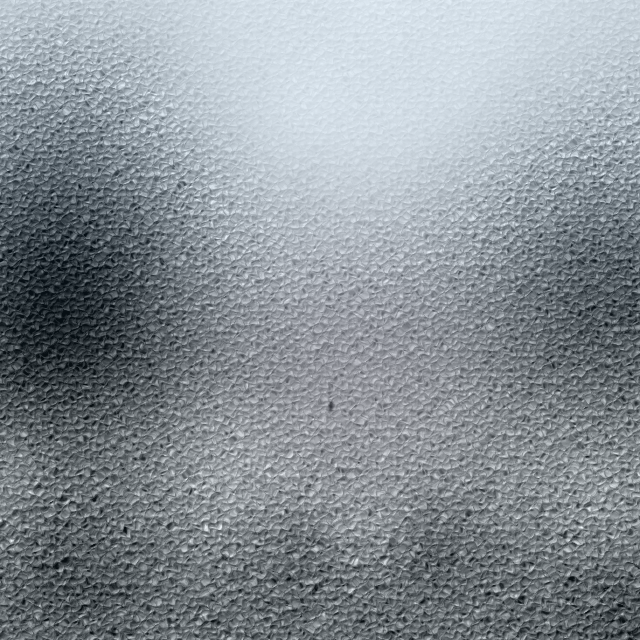
Write a WebGL 2 fragment shader that draws this texture.

```glsl
#version 300 es
precision highp float;
// Condensation on a cold window: a blurred grey-blue view made of a vertical
// gradient plus soft light and dark blobs, covered by cellular droplets that
// are shaded by their slope and fade out where the fog is brightest.

uniform vec2 u_resolution;
out vec4 fragColor;

const float FINE_CELLS = 165.0;     // droplets across the canvas, per layer
const float MAIN_CELLS = 92.0;
const float LARGE_CELLS = 58.0;
const float MAIN_CONTRAST = 0.17;
const float FINE_CONTRAST = 0.07;
const float LARGE_CONTRAST = 0.13;
const float FOG_CONTRAST = 0.16;    // share of contrast left in bright fog
const vec2 LIGHT_DIR = vec2(0.42, -0.91);  // refraction lights the lower rim
const vec3 COOL_TINT = vec3(-0.035, 0.008, 0.042);
const vec3 GREY_TINT = vec3(-0.022, 0.004, 0.018);
const vec3 ROSE_TINT = vec3(0.012, -0.008, 0.004);

// Blurred shapes behind the glass: centre x, centre y, radius, brightness
const int BLOB_COUNT = 12;
const vec4 BLOBS[BLOB_COUNT] = vec4[BLOB_COUNT](
  vec4(0.09, 0.47, 0.21, -0.37), vec4(0.08, 0.74, 0.23, -0.35),
  vec4(0.95, 0.52, 0.20, -0.22), vec4(1.02, 0.72, 0.24, -0.19),
  vec4(0.35, 0.26, 0.11, 0.08),  vec4(0.00, 0.26, 0.07, 0.07),
  vec4(0.12, 0.10, 0.11, -0.12), vec4(0.47, 0.14, 0.07, -0.07),
  vec4(0.56, 0.18, 0.07, 0.08),  vec4(0.70, 0.14, 0.08, -0.10),
  vec4(0.93, 0.22, 0.08, 0.06),  vec4(1.00, 0.00, 0.13, -0.12));

vec3 hash3(vec2 p) {
  vec3 q = fract(p.xyx * vec3(0.1031, 0.1030, 0.0973));
  q += dot(q, q.yxz + 33.33);
  return fract((q.xxy + q.yzz) * q.zyx);
}

// Slow unevenness from layered sines, about -1 to 1
float ripple(vec2 p) {
  return 0.5 * sin(p.x * 9.0 + 2.0 * sin(p.y * 7.0))
       + 0.3 * sin(p.y * 17.0 + 2.0 * sin(p.x * 13.0))
       + 0.2 * sin(p.x * 31.0 - p.y * 23.0);
}

float viewBrightness(vec2 uv) {
  float light = mix(0.42, 0.60, smoothstep(0.0, 0.35, uv.y))
              + 0.28 * smoothstep(0.42, 0.85, uv.y);
  for (int i = 0; i < BLOB_COUNT; i++) {
    vec2 offset = (uv - BLOBS[i].xy) / BLOBS[i].z;
    light += BLOBS[i].w * exp(-dot(offset, offset));
  }
  return light + 0.012 * ripple(uv);
}

// Signed shading of one droplet layer; coverage is the share of filled cells
float droplets(vec2 p, float coverage) {
  vec2 cell = floor(p);
  float nearest = 9.0, second = 9.0;
  vec2 offset = vec2(0.0);
  vec3 traits = vec3(0.0);
  for (int y = -1; y <= 1; y++) {
    for (int x = -1; x <= 1; x++) {
      vec2 id = cell + vec2(x, y);
      vec3 random = hash3(id);
      vec2 d = p - id - 0.12 - 0.76 * random.xy;
      float dist = length(d);
      if (dist < nearest) {
        second = nearest;
        nearest = dist;
        offset = d;
        traits = hash3(id + 71.0);
      } else second = min(second, dist);
    }
  }
  float body = smoothstep(0.0, 0.28, second - nearest);
  float slope = clamp(2.3 * dot(offset, LIGHT_DIR), -1.0, 1.0);
  float pit = smoothstep(0.62, 0.9, traits.y)
            * (1.0 - smoothstep(0.08, 0.36, length(offset + 0.18 * LIGHT_DIR)));
  float glint = smoothstep(0.55, 0.95, traits.z)
              * (1.0 - smoothstep(0.05, 0.30, length(offset - 0.22 * LIGHT_DIR)));
  float shade = body * slope - 0.22 * (1.0 - body) - 1.1 * pit + 0.9 * glint
              + 0.3 * (traits.x - 0.5) + 0.1;
  return shade * smoothstep(-0.05, 0.05, coverage - traits.x);
}

void main() {
  vec2 uv = gl_FragCoord.xy / u_resolution;
  float light = viewBrightness(uv);

  // Uneven outlines and slightly larger droplets toward the bottom
  vec2 p = uv + 0.0018 * vec2(sin(uv.y * 260.0 + 3.0 * sin(uv.x * 95.0)),
                              sin(uv.x * 240.0 + 3.0 * sin(uv.y * 110.0)));
  p.y += 0.07 * uv.y * uv.y;

  // Droplet layers
  float lower = 1.0 - smoothstep(0.15, 0.42, uv.y);
  float fog = smoothstep(0.60, 0.86, light);
  float contrast = mix(1.0, FOG_CONTRAST, fog) * mix(0.75, 1.0, smoothstep(0.08, 0.3, light));
  float calm = exp(-dot((uv - vec2(0.55, 0.43)) * 4.5, (uv - vec2(0.55, 0.43)) * 4.5));
  contrast *= 1.0 - 0.35 * calm;
  float relief = MAIN_CONTRAST * droplets(p * MAIN_CELLS, 1.1)
               + FINE_CONTRAST * droplets(p * FINE_CELLS + 37.0, 1.1)
               + LARGE_CONTRAST * lower * droplets(p * LARGE_CELLS + 113.0, 0.45);
  light += contrast * relief;

  // A lone dark drop hanging below the centre
  vec2 drop = (uv - vec2(0.517, 0.364)) / vec2(0.004, 0.009);
  light -= 0.3 * exp(-dot(drop, drop));

  // Cool at the top, neutral below, faintly warm in the middle
  vec3 tint = mix(GREY_TINT, COOL_TINT, smoothstep(0.3, 0.85, uv.y)) + ROSE_TINT * calm;
  vec3 color = max(vec3(light), 0.05) + tint;
  fragColor = vec4(clamp(color, 0.0, 1.0), 1.0);
}
```
